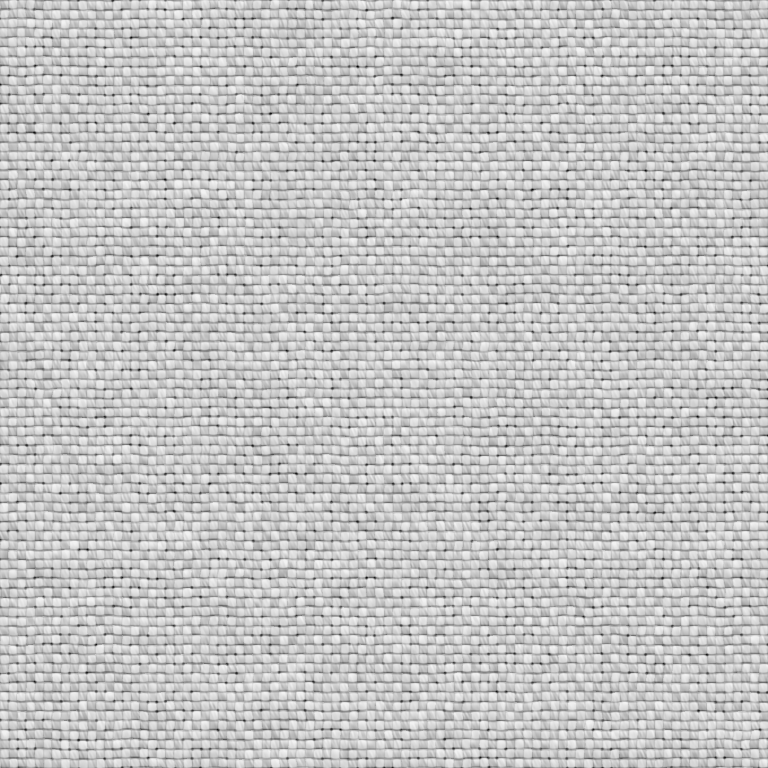
Give the GLSL for this texture, as a WebGL 1 fragment shader.

```glsl
precision highp float;
uniform vec2 u_resolution;

float hash(vec2 p) {
    return fract(sin(dot(p, vec2(127.1, 311.7))) * 43758.5453);
}

float noise(vec2 p) {
    vec2 i = floor(p), f = fract(p);
    f = f * f * (3.0 - 2.0 * f);
    return mix(mix(hash(i), hash(i + vec2(1.0, 0.0)), f.x),
               mix(hash(i + vec2(0.0, 1.0)), hash(i + 1.0), f.x), f.y);
}

float weave(vec2 uv) {
    // Thread grid with slightly uneven yarn
    vec2 p = uv * vec2(88.0, 81.0);
    p.x += 0.22 * (noise(p * vec2(0.3, 0.8)) - 0.5);
    p.y += 0.20 * (noise(p * vec2(0.4, 0.3) + 40.0) - 0.5);
    vec2 cell = floor(p);
    vec2 f = fract(p) - 0.5;
    float warpOnTop = mod(cell.x + cell.y, 2.0);

    // Yarn tone: bright raised warp, greyer weft, lit from above
    float tone = mix(0.785, 0.87, warpOnTop);
    tone += 0.05 * (hash(cell + 19.0) - 0.5);
    tone += 0.04 * (noise(vec2(p.x * 0.12, cell.y * 1.7)) - 0.5);
    tone += mix(0.19, 0.12, warpOnTop) * f.y;

    // Twisted fibres, coarser on the weft
    vec2 twist = vec2(p.x * 4.5 + p.y * 1.8, p.y * 1.4);
    tone += mix(0.17, 0.09, warpOnTop) * (noise(twist) - 0.5);

    // Broken dark lines between rows, bowed around the raised floats
    float bow = mix(0.42, 0.47 - 0.35 * f.x * f.x, warpOnTop);
    bow += 0.06 * (hash(cell + 3.1) - 0.5);
    float rowGap = smoothstep(bow - 0.13, bow + 0.07, abs(f.y));
    float gapDepth = 0.13 + 0.20 * noise(vec2(p.x * 0.9, floor(p.y + 0.5) * 3.7));

    // Faint seams between neighbouring floats in a row
    float side = 0.45 + 0.07 * (hash(cell + 7.7) - 0.5);
    float sideGap = smoothstep(side - 0.1, side + 0.06, abs(f.x));

    // Sparse pinholes where four floats meet
    vec2 corner = floor(p + 0.5);
    vec2 fromCorner = (p - corner) * vec2(1.0, 1.1);
    float hole = 1.0 - smoothstep(0.04, 0.26, length(fromCorner));
    float holeDepth = smoothstep(0.6, 1.0, hash(corner + 53.0));

    return tone - gapDepth * rowGap - 0.08 * sideGap * (1.0 - rowGap)
        - 0.38 * hole * holeDepth;
}

void main() {
    // Four samples per pixel smooth the fine threads
    float shade = 0.0;
    for (int i = 0; i < 4; i++) {
        float k = float(i);
        vec2 offset = vec2(mod(k, 2.0), floor(k * 0.5)) * 0.5 - 0.25;
        shade += 0.25 * weave((gl_FragCoord.xy + offset) / u_resolution);
    }
    gl_FragColor = vec4(vec3(clamp(shade, 0.0, 0.95)), 1.0);
}
```
